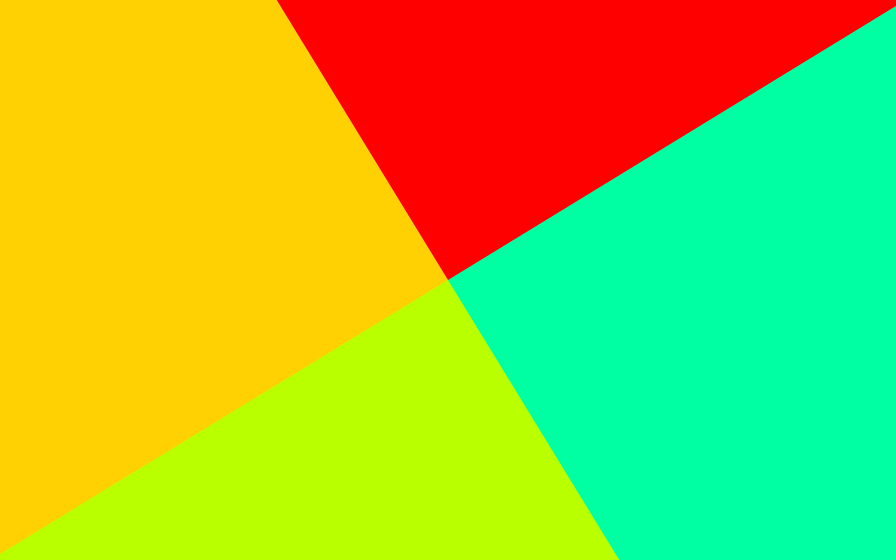
Reproduce this background procedurally as a Shadertoy shader.

```glsl
// Four flat colour quadrants split by a tilted cross through the canvas centre.

const vec3 YELLOW = vec3(1.00, 0.82, 0.01);
const vec3 RED    = vec3(1.00, 0.00, 0.00);
const vec3 LIME   = vec3(0.73, 1.00, 0.00);
const vec3 MINT   = vec3(0.00, 1.00, 0.64);

const float TILT = 0.549; // radians, counter-clockwise

// Coordinates of p along axes turned by the given angle
vec2 toTiltedAxes(vec2 p, float angle) {
    float c = cos(angle), s = sin(angle);
    return vec2(dot(p, vec2(c, s)), dot(p, vec2(-s, c)));
}

// Antialiased step at zero for a signed distance
float softSide(float dist, float blur) {
    return smoothstep(-blur, blur, dist);
}

// Blend of four colours by the side of each axis
vec3 quadrants(vec2 q, float blur, vec3 upLeft, vec3 upRight, vec3 lowLeft, vec3 lowRight) {
    float right = softSide(q.x, blur);
    float upper = softSide(q.y, blur);
    return mix(mix(lowLeft, lowRight, right), mix(upLeft, upRight, right), upper);
}

void mainImage(out vec4 fragColor, in vec2 fragCoord) {
    // Centred coordinates, canvas height = 1
    vec2 p = (fragCoord - 0.5 * iResolution.xy) / iResolution.y;
    float blur = 0.6 / iResolution.y;

    vec2 q = toTiltedAxes(p, TILT);
    fragColor = vec4(quadrants(q, blur, YELLOW, RED, LIME, MINT), 1.0);
}
```
